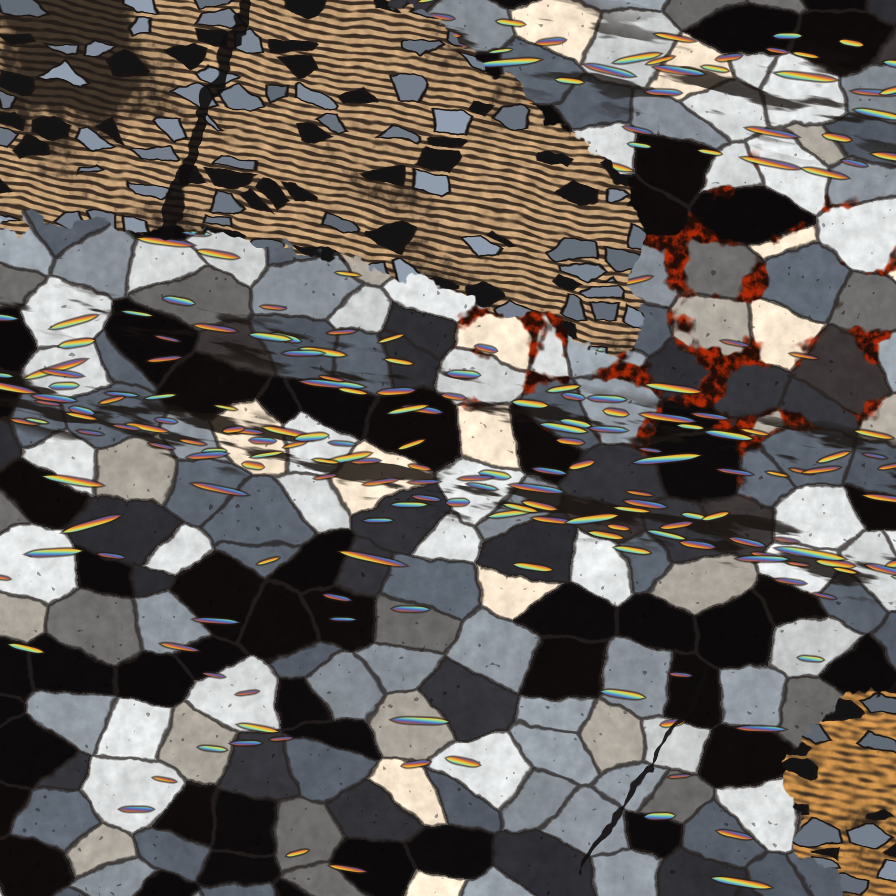
Give the GLSL for this texture, as a WebGL 1 fragment shader.

```glsl
precision highp float;
// Draws a rock thin section in polarised light: grey grains, striped ochre crystals and bright mica needles.
uniform vec2 u_resolution;

vec2 hash2(vec2 p) {
  vec3 q = fract(p.xyx * vec3(.1031, .1030, .0973));
  q += dot(q, q.yzx + 33.33);
  return fract((q.xx + q.yz) * q.zy);
}

float gradAt(vec2 i, vec2 f, vec2 corner) {
  return dot(hash2(i + corner) * 2. - 1., f - corner);
}

float gnoise(vec2 p) {
  vec2 i = floor(p), f = p - i, u = f * f * f * (f * (f * 6. - 15.) + 10.);
  return mix(mix(gradAt(i, f, vec2(0)), gradAt(i, f, vec2(1, 0)), u.x),
             mix(gradAt(i, f, vec2(0, 1)), gradAt(i, f, vec2(1)), u.x), u.y);
}

float fbm(vec2 p) {
  float sum = 0., amp = 1.;
  for (int k = 0; k < 4; k++) {
    sum += amp * gnoise(p);
    p = p * 2.03 + 17.;
    amp *= .5;
  }
  return sum;
}

// Weighted Voronoi cells: xy = cell id, z = distance to the border
vec3 cells(vec2 q, float spread) {
  vec2 base = floor(q), id = base, nearest = vec2(0);
  float best = 9., border = 9.;
  for (int k = 0; k < 25; k++) {
    vec2 c = base + vec2(mod(float(k), 5.), floor(float(k) / 5.)) - 2.;
    vec2 r = c + .08 + .84 * hash2(c) - q;
    float d = dot(r, r) - spread * hash2(c + 71.).x;
    if (d < best) { best = d; id = c; nearest = r; }
  }
  for (int k = 0; k < 25; k++) {
    vec2 c = base + vec2(mod(float(k), 5.), floor(float(k) / 5.)) - 2.;
    vec2 r = c + .08 + .84 * hash2(c) - q;
    float d = dot(r, r) - spread * hash2(c + 71.).x;
    if (length(c - id) > .5) border = min(border, (d - best) / (2. * length(r - nearest) + .001));
  }
  return vec3(id, border);
}

vec3 grainColor(vec2 id) {
  vec2 h = hash2(id + 13.);
  float t = h.x + .5 * gnoise(id * .27 + 4.3);
  vec3 c = t < .22 ? vec3(.05, .04, .045) : t < .34 ? vec3(.2, .2, .22)
         : t < .58 ? vec3(.36, .39, .43) : t < .78 ? vec3(.59, .62, .65) : vec3(.88, .89, .89);
  c *= .85 + .3 * h.y;
  return h.y > .7 ? c * vec3(1.04, .95, .85) : c;
}

// Mica share in the foliation frame, gathered into three bands
float micaBand(vec2 s) {
  float y = s.y + .04 * gnoise(s * 4.);
  return .8 * exp(-pow((y - .54) / .026, 2.)) + .5 * exp(-pow((y - .65) / .03, 2.))
       + .35 * exp(-pow((y - 1.04) / .07, 2.));
}

vec3 addNeedles(vec3 col, vec2 s, float layer) {
  vec2 grid = vec2(13, 38), q = s * grid + layer * 7.37;
  for (int k = 0; k < 9; k++) {
    vec2 c = floor(q) + vec2(mod(float(k), 3.), floor(float(k) / 3.)) - 1.;
    vec2 h = hash2(c + layer * 31.), g = hash2(c + 57. + layer);
    vec2 r = (q - c - .2 - .6 * h) / grid;
    if (hash2(c + 91. + layer).x > .05 + micaBand(s - r)) continue;
    float a = 4. * pow(g.x - .5, 3.) + .1 * (h.y - .5);
    r = mat2(cos(a), -sin(a), sin(a), cos(a)) * r;
    float len = mix(.012, .042, h.x * g.y);
    float d = abs(r.y) - mix(.0013, .0036, g.y) * (1. - pow(r.x / len, 4.));
    vec3 hue = vec3(.62, .59, .48) + vec3(.3, .25, .28)
             * cos(6.28 * (g.x * 3. + r.y * 90. + r.x * 6. + vec3(0, .2, .45)));
    col = mix(col, vec3(.16, .11, .07), .7 * smoothstep(.003, .0005, d));
    col = mix(col, hue, smoothstep(.0009, -.0009, d));
  }
  return col;
}

float crack(vec2 p, vec2 a, vec2 b, float width) {
  vec2 ab = b - a;
  p += .022 * vec2(fbm(p * 13.), fbm(p * 13. + 40.));
  float d = length(p - a - ab * clamp(dot(p - a, ab) / dot(ab, ab), 0., 1.));
  return smoothstep(width + .001, width - .001, d + .006 * gnoise(p * 70.));
}

void main() {
  vec2 p = gl_FragCoord.xy / u_resolution.y;
  vec2 s = mat2(.983, .183, -.183, .983) * p;
  float blotch = fbm(p * 22.), fine = fbm(p * 75.);

  // Grey quartz and feldspar grains with dark seams
  vec2 warp = vec2(blotch, fbm(p * 22. + 60.)) * .008 + vec2(fine, -fine) * .0015;
  vec3 grain = cells((s + warp) * vec2(13, 17.5) + 3., .35);
  vec3 col = grainColor(grain.xy) * (1. + .12 * fine + .1 * blotch);
  col *= 1. - .35 * smoothstep(.38, .5, gnoise(p * 130.));
  col = mix(col, vec3(.15, .13, .12), .75 * smoothstep(.055, .012, grain.z));

  // Rusty stains along the seams
  float rustZone = smoothstep(.3, .05, length((p - vec2(.76, .64)) * vec2(.8, 1.2)));
  float rust = smoothstep(.1, .3, fbm(p * 16. + 9.) + .4 * rustZone - 1.6 * grain.z - .1);
  vec3 rustColor = mix(vec3(.13, .05, .03), vec3(.65, .16, .04), smoothstep(-.25, .4, fine));
  col = mix(col, rustColor, rust * smoothstep(0., .4, rustZone));

  // Dark streaks and needles of mica
  float streak = smoothstep(.1, .3, fbm(s * vec2(9, 45)) + .35 * micaBand(s) - .1);
  col = mix(col, vec3(.1, .08, .065), .85 * streak * smoothstep(.05, .4, micaBand(s)));
  for (int k = 0; k < 3; k++) col = addNeedles(col, s, float(k) + 1.);

  // Striped ochre crystals: large one at upper left, corner patch at lower right
  float large = min(min(p.y - .755 + .3 * p.x * p.x, 1.36 - .8 * p.x - p.y), .71 - p.x);
  float corner = .13 - length(p - vec2(1.01, .11));
  float isCorner = step(.5, p.x) * step(p.y, .5);
  float host = smoothstep(-.002, .002, max(large, corner) + .035 * blotch);
  float stripe = sin(s.y * 720. + 7. * fbm(p * 10.)) * (1. - .7 * isCorner);
  float tone = smoothstep(-.7, .7, stripe + 1.3 * gnoise(s * vec2(55, 150)) + .25);
  vec3 ochre = mix(vec3(.77, .63, .47), vec3(.8, .57, .3), isCorner);
  vec3 hostColor = mix(vec3(.23, .18, .14), ochre, tone) * (1. + .25 * fine);
  float cloud = fbm(p * 7. + 3.) + .35 * smoothstep(.3, 0., length(p - vec2(.1, 1.02)));
  hostColor = mix(hostColor, vec3(.11, .09, .08), .8 * smoothstep(.15, .5, cloud + .3 * fine));

  // Small inclusions inside the crystals
  vec3 inclusion = cells((s + warp * .8) * vec2(23, 44), .3);
  vec2 pick = hash2(inclusion.xy + 5.);
  float shown = step(.55, pick.x);
  vec3 inclusionColor = pick.y < .45 ? vec3(.08, .075, .08) : vec3(.38, .41, .45) * (.5 + pick.y);
  hostColor = mix(hostColor, vec3(.1, .08, .07), shown * smoothstep(.05, .11, inclusion.z));
  hostColor = mix(hostColor, inclusionColor, shown * smoothstep(.12, .18, inclusion.z));
  col = mix(col, hostColor, host);

  // Fractures
  float cracks = max(crack(p, vec2(.65, .03), vec2(.79, .25), .0028),
                     crack(p, vec2(.18, .74), vec2(.27, 1.), .007));
  col = mix(col, vec3(.06, .05, .05), .9 * cracks);
  gl_FragColor = vec4(clamp(col, 0., 1.), 1);
}
```
